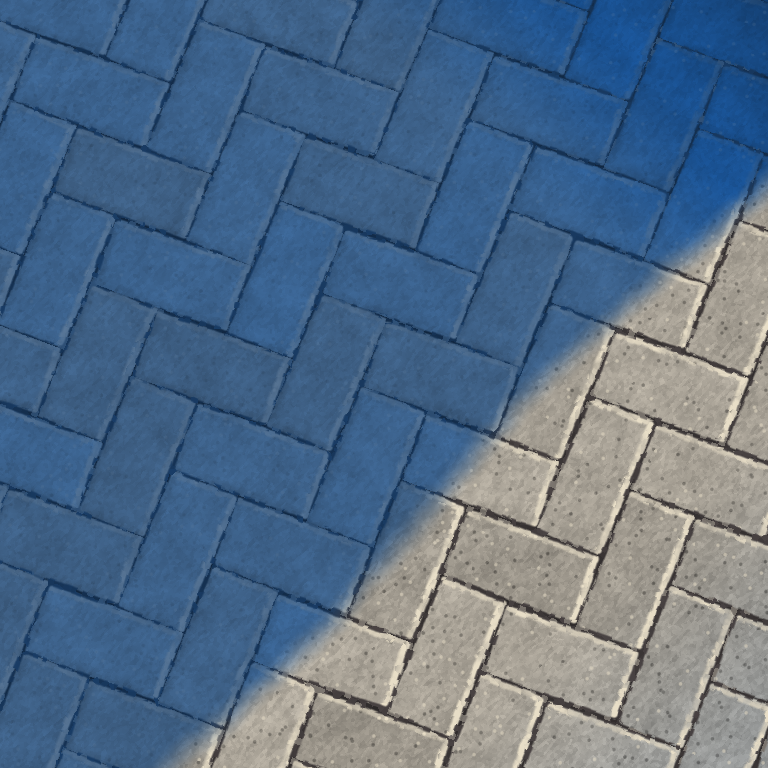
This texture is drawn by a WebGL 2 fragment shader. Its source:

```glsl
#version 300 es
precision highp float;

uniform vec2 u_resolution;
out vec4 outColor;

const float UNIT = 0.0945;              // brick width in canvas units
const float TILT = 0.364;               // rotation of the paving
const vec2 ANCHOR = vec2(0.574, 0.509); // centre of one lying brick

const vec3 SHADE = vec3(0.25, 0.385, 0.535);
const vec3 DEEP_SHADE = vec3(0.10, 0.32, 0.575);
const vec3 SHADE_BEVEL = vec3(0.38, 0.49, 0.61);
const vec3 SHADE_JOINT = vec3(0.08, 0.19, 0.32);
const vec3 SUN = vec3(0.645, 0.62, 0.575);
const vec3 COOL_SUN = vec3(0.58, 0.59, 0.59);
const vec3 SUN_BEVEL = vec3(0.91, 0.87, 0.78);
const vec3 SUN_JOINT = vec3(0.23, 0.21, 0.21);

float hash(vec2 p) {
    vec3 q = fract(p.xyx * vec3(0.1031, 0.1030, 0.0973));
    q += dot(q, q.yzx + 33.33);
    return fract((q.x + q.y) * q.z);
}

mat2 turn(float angle) {
    float c = cos(angle), s = sin(angle);
    return mat2(c, s, -s, c);
}

// Cellular noise: distance to the nearest point and that point's random value
vec2 cellular(vec2 p) {
    vec2 base = floor(p), nearest = vec2(9.0, 0.0);
    for (int i = 0; i < 9; i++) {
        vec2 cell = base + vec2(i % 3 - 1, i / 3 - 1);
        float d = distance(p, cell + vec2(hash(cell), hash(cell + 57.3)));
        if (d < nearest.x) nearest = vec2(d, hash(cell + 19.7));
    }
    return nearest;
}

// Layered sines, roughly -1 to 1
float ripple(vec2 p) {
    float sum = 0.0, amp = 0.5;
    for (int i = 0; i < 4; i++) {
        sum += amp * sin(p.x + 1.7 * sin(p.y)) * cos(p.y * 0.9 + sin(p.x * 0.7));
        p = turn(1.1) * p * 1.9 + 3.1;
        amp *= 0.6;
    }
    return sum;
}

float roundedBox(vec2 p, vec2 halfSize, float radius) {
    vec2 q = abs(p) - halfSize + radius;
    return length(max(q, 0.0)) + min(max(q.x, q.y), 0.0) - radius;
}

// Canvas to paving coordinates, with a slight bend from the viewing angle
vec2 paving(vec2 p) {
    float t = p.y - 0.48;
    p += vec2(-0.018 * t, 0.043 * t * t);
    return turn(TILT) * (p - ANCHOR) / UNIT + vec2(1.0, 0.5);
}

// Herringbone of 2x1 bricks: xy = lower left corner, zw = size
vec4 herringbone(vec2 uv) {
    vec2 cell = floor(uv);
    float k = mod(cell.x + cell.y, 4.0);
    return k < 2.0 ? vec4(cell - vec2(k, 0.0), 2.0, 1.0)
                   : vec4(cell - vec2(0.0, k - 2.0), 1.0, 2.0);
}

// Soft band just inside an edge
float band(float d, float width) {
    return smoothstep(-0.02, 0.015, d) * (1.0 - smoothstep(width * 0.5, width, d));
}

float sunlight(vec2 p) {
    float edge = p.x - p.y - 0.222 + 0.018 * cos(5.0 * (p.x + p.y - 1.2));
    return smoothstep(-0.034, 0.036, edge + 0.007 * ripple(p * 28.0));
}

void main() {
    float size = min(u_resolution.x, u_resolution.y);
    vec2 p = gl_FragCoord.xy / size;
    vec2 uv = paving(p);
    float pixel = 1.0 / (size * UNIT);
    float sun = sunlight(p);

    // Brick, laid askew: lying ones lean back, standing ones forward
    vec4 brick = herringbone(uv);
    float tone = hash(brick.xy + 11.0), skew = hash(brick.xy + 41.0) - 0.5;
    float lean = brick.z > brick.w ? -0.028 : 0.008;
    vec2 local = turn(lean + 0.02 * skew) * (uv - brick.xy - 0.5 * brick.zw);
    local += 0.008 * vec2(ripple(uv * 7.0), ripple(uv * 7.0 + 20.0));

    // Joint with crumbling edges
    vec2 crumb = cellular(uv * 13.0);
    float gap = mix(0.025, 0.035, sun) + 0.036 * (crumb.y - 0.5) + 0.01 * ripple(uv * 3.0);
    vec2 halfSize = 0.5 * brick.zw - gap;
    float d = roundedBox(local, halfSize, 0.04);
    float face = 1.0 - smoothstep(-pixel, pixel + 0.01, d);

    // Bevels facing right and up catch the light
    vec2 inset = halfSize - local;
    float bevel = max(band(inset.x, 0.11), 0.75 * band(inset.y, 0.09));
    bevel *= 0.75 + 0.5 * ripple(uv * 5.0 + 8.0) + 0.35 * (crumb.y - 0.5);
    float rim = 1.0 - smoothstep(0.0, 0.13, -d);

    // Mottling, brushed streaks, fine grain, pits and pale grit
    float mottle = ripple(uv * 4.0 + tone * 30.0);
    float streak = cellular(turn(-0.8) * p * vec2(70.0, 210.0)).y - 0.5;
    float grain = 0.6 * (cellular(uv * 22.0).y - 0.5) + 0.6 * streak;
    vec2 grit = cellular(uv * 8.0 + 5.0);
    float spot = 1.0 - smoothstep(0.10, 0.28, grit.x);
    float pit = spot * step(0.82, grit.y);
    float fleck = spot * step(grit.y, 0.09);

    // Shaded and sunlit surfaces
    float depth = smoothstep(1.4, 1.8, p.x + p.y);
    vec3 shade = mix(SHADE, DEEP_SHADE, clamp(depth + 0.24 * tone * tone, 0.0, 1.0));
    shade *= 1.0 - 0.2 * smoothstep(1.75, 2.0, p.x + p.y);
    shade *= 1.0 + 0.08 * (tone - 0.5) + 0.07 * mottle + 0.11 * grain - 0.08 * rim - 0.07 * pit;
    shade = mix(shade, SHADE_BEVEL, clamp(0.6 * bevel * (1.0 - 0.6 * depth) + 0.2 * fleck, 0.0, 1.0));
    vec3 lit = mix(SUN, COOL_SUN, smoothstep(0.5, 1.0, p.x - p.y));
    lit *= 1.0 + 0.10 * (tone - 0.5) + 0.08 * mottle + 0.17 * grain - 0.28 * pit;
    lit = mix(lit, SUN_BEVEL, clamp(1.1 * bevel + 0.5 * fleck, 0.0, 1.0));

    // Dark joint filled with paler grains
    vec3 joint = mix(SHADE_JOINT, SUN_JOINT, sun) * (0.75 + 0.5 * crumb.y);
    joint = mix(joint, mix(SHADE, SUN, sun), 0.55 * step(0.8, hash(floor(uv * 11.0))));
    outColor = vec4(mix(joint, mix(shade, lit, sun), face), 1.0);
}
```
